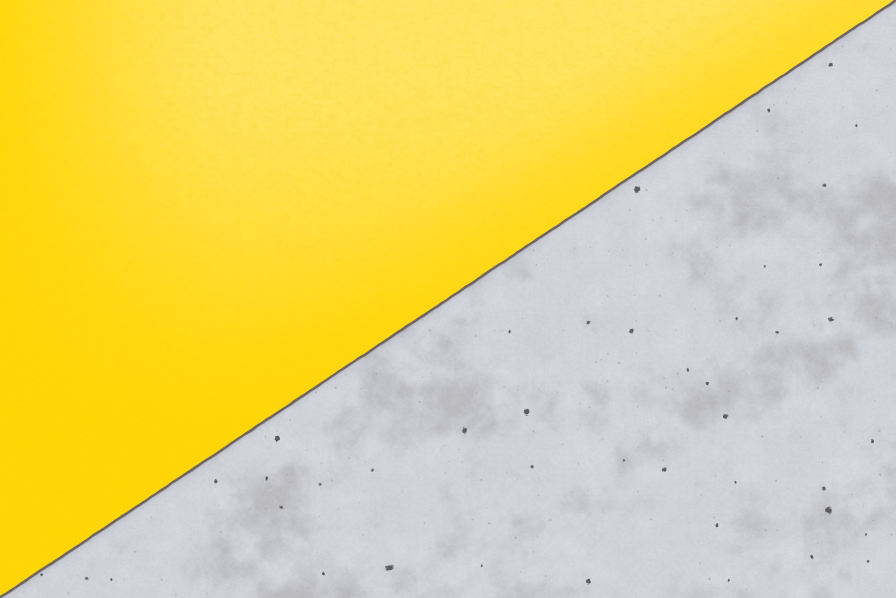
Write a Shadertoy shader that draws this background.

```glsl
// A glossy yellow panel meets pale concrete along a rising diagonal seam.
// The panel is a smooth gradient with fine grain; the concrete is layered
// value noise with hashed pits, and the seam is a signed line distance.

#define SEAM_SLOPE 0.6667
#define SEAM_OFFSET 0.003
#define SEAM_WIDTH 0.0042
#define PIT_GRID 12.0
#define PIT_CHANCE 0.36
#define SPECK_GRID 42.0
#define SPECK_CHANCE 0.2
#define GRAIN 0.022

const vec3 DEEP_YELLOW = vec3(1.0, 0.838, 0.02);
const vec3 PALE_YELLOW = vec3(1.0, 0.888, 0.38);
const vec3 PALE_CONCRETE = vec3(0.815, 0.825, 0.853);
const vec3 STAINED_CONCRETE = vec3(0.735, 0.735, 0.75);
const vec3 SEAM_COLOR = vec3(0.40, 0.35, 0.32);
const vec3 PIT_COLOR = vec3(0.29, 0.28, 0.29);

float hash(vec2 p) {
    return fract(sin(dot(p, vec2(127.1, 311.7))) * 43758.545);
}

float noise(vec2 p) {
    vec2 i = floor(p), f = fract(p);
    f = f * f * (3.0 - 2.0 * f);
    float low = mix(hash(i), hash(i + vec2(1, 0)), f.x);
    float high = mix(hash(i + vec2(0, 1)), hash(i + vec2(1, 1)), f.x);
    return mix(low, high, f.y);
}

float fbm(vec2 p) {
    float sum = 0.0, weight = 0.5;
    for (int i = 0; i < 6; i++) {
        sum += weight * noise(p);
        p = mat2(1.6, 1.2, -1.2, 1.6) * p + 7.3;
        weight *= 0.54;
    }
    return sum;
}

// One irregular dot at most per grid cell, kept inside its cell.
float dots(vec2 p, float grid, float chance, float radius, float pixel) {
    vec2 cell = floor(p * grid);
    vec2 jitter = vec2(hash(cell + 3.1), hash(cell + 8.7));
    vec2 offset = p - (cell + 0.15 + 0.7 * jitter) / grid;
    float size = radius * mix(0.35, 1.0, pow(hash(cell + 5.9), 2.0));
    offset.x *= mix(0.8, 1.5, hash(cell + 2.4));
    float dist = length(offset) + (noise(p * 400.0) - 0.5) * size * 0.7;
    float present = step(hash(cell + 14.2), chance);
    return present * (1.0 - smoothstep(size - pixel, size + pixel, dist));
}

vec3 panel(vec2 p, float d) {
    float glow = smoothstep(0.30, 1.02, p.y + 0.08 * sin(p.x * 3.0));
    glow *= smoothstep(-0.12, 0.42, p.x);
    glow *= mix(0.5, 1.0, smoothstep(0.0, 0.2, d));
    vec3 color = mix(DEEP_YELLOW, PALE_YELLOW, glow);
    float grain = noise(p * vec2(110.0, 170.0)) + noise(p * 260.0) - 1.0;
    return color + GRAIN * grain * vec3(0.2, 0.5, 1.6) * (0.3 + glow);
}

vec3 concrete(vec2 p, float d, float pixel) {
    // Stains stretch gently along the seam direction.
    vec2 along = normalize(vec2(1.0, SEAM_SLOPE));
    vec2 q = vec2(dot(p, along), d);
    float clouds = fbm(q * vec2(5.0, 7.5) + 4.0);
    float mottling = fbm(p * 24.0 + 11.0);
    float streaks = noise(q * vec2(7.0, 42.0));
    float stain = smoothstep(0.46, 0.78, 0.64 * clouds + 0.36 * mottling);
    stain += 0.14 * (streaks - 0.4) * smoothstep(0.1, 0.6, -d);
    stain += 0.5 * (mottling - 0.54);
    vec3 color = mix(PALE_CONCRETE, STAINED_CONCRETE, clamp(stain, -0.2, 1.0));
    color += 0.022 * (noise(p * 300.0) - 0.5);

    // Small specks first, then the deeper pits.
    float specks = dots(p + 2.0, SPECK_GRID, SPECK_CHANCE, 0.0017, pixel);
    float pits = dots(p, PIT_GRID, PIT_CHANCE, 0.0058, pixel);
    color = mix(color, STAINED_CONCRETE * 0.8, 0.55 * specks);
    return mix(color, PIT_COLOR, 0.85 * pits);
}

void mainImage(out vec4 fragColor, in vec2 fragCoord) {
    vec2 p = fragCoord / iResolution.y;
    float pixel = 1.0 / iResolution.y;

    // Signed distance to the seam: positive on the panel side.
    float d = (p.y - SEAM_OFFSET - SEAM_SLOPE * p.x)
            / length(vec2(1.0, SEAM_SLOPE));
    float edge = d + 0.0012 * (noise(p * 90.0) - 0.5);

    // Concrete with a soft contact shadow and the dark gap.
    vec3 color = concrete(p, d, pixel);
    color *= 1.0 - 0.16 * exp(-max(-edge, 0.0) / 0.006);
    float gap = smoothstep(-SEAM_WIDTH - pixel, -SEAM_WIDTH + pixel, edge);
    color = mix(color, SEAM_COLOR, 0.9 * gap);

    // Panel laid over the gap with a clean edge.
    float cover = smoothstep(-0.7 * pixel, 0.7 * pixel, edge);
    color = mix(color, panel(p, d), cover);
    fragColor = vec4(clamp(color, 0.0, 1.0), 1.0);
}
```
